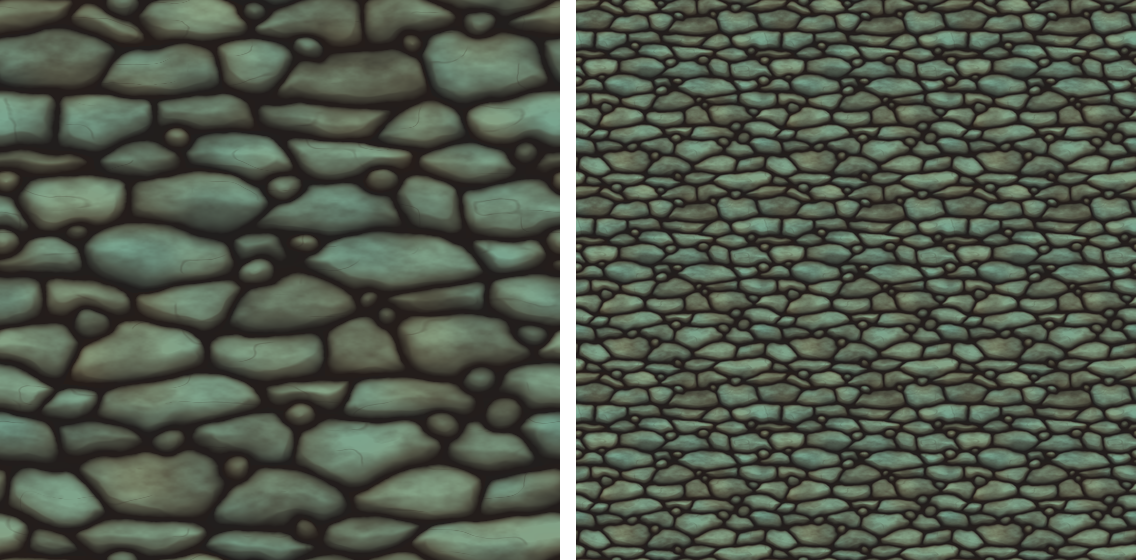
Left: one tile. Right: repeated 3 by 3.
A WebGL 2 fragment shader for this texture:

```glsl
#version 300 es
precision highp float;
// Dry-laid wall of long mossy green stones with pebbles wedged in the joints.
// Stones are cells of a staggered, weighted Voronoi diagram that wraps; pebbles
// sit on its corners. Edge distance and direction drive a painted top light.
uniform vec2 u_resolution;
out vec4 fragColor;

const vec2 GRID = vec2(5.0, 12.0);   // stones across and up; rows must be even
const float ROUNDING = 130.0;        // higher gives sharper stone corners

vec3 hash(vec2 c) {
  vec3 q = fract(c.xyx * vec3(0.1031, 0.1030, 0.0973));
  q += dot(q, q.yzx + 33.33);
  return fract((q.xxy + q.yzz) * q.zyx);
}

// Value noise that repeats after a whole number of lattice steps.
float noise(vec2 p, vec2 period, float seed) {
  p *= period;
  vec2 i = floor(p), f = fract(p);
  f = f * f * f * (f * (f * 6.0 - 15.0) + 10.0);
  vec2 lo = mod(i, period) + seed, hi = mod(i + 1.0, period) + seed;
  return mix(mix(hash(lo).x, hash(vec2(hi.x, lo.y)).x, f.x),
             mix(hash(vec2(lo.x, hi.y)).x, hash(hi).x, f.x), f.y);
}

float fbm(vec2 p, vec2 period, float seed) {
  float sum = 0.0, amp = 0.53;
  for (int i = 0; i < 4; i++) {
    sum += amp * noise(p, period, seed);
    period *= 2.0;
    seed += 17.0;
    amp *= 0.5;
  }
  return sum;
}

// Centre of a stone in grid units, and its weight.
vec3 site(vec2 cell) {
  vec3 h = hash(mod(cell, GRID) + 7.0);
  vec2 centre = cell + vec2(0.25 + 0.5 * mod(cell.y, 2.0), 0.5);
  return vec3(centre + (h.xy - 0.5) * vec2(0.66, 0.46), 0.5 * h.z);
}

// Meeting point of three neighbouring stones.
vec2 joint(vec2 cell) {
  vec3 a = site(cell), b = site(cell + vec2(1, 0));
  vec3 c = site(cell + vec2(mod(cell.y, 2.0), 1.0));
  vec2 u = b.xy - a.xy, v = c.xy - a.xy;
  float ru = 0.5 * (dot(u, u) - b.z + a.z), rv = 0.5 * (dot(v, v) - c.z + a.z);
  float det = max(u.x * v.y - u.y * v.x, 0.1);
  vec2 corner = vec2(ru * v.y - rv * u.y, rv * u.x - ru * v.x) / det;
  vec2 middle = (u + v) / 3.0;
  return a.xy + middle + clamp(corner - middle, -0.35, 0.35);
}

vec3 stoneRamp(float v) {
  vec3 low = mix(vec3(0.135, 0.115, 0.108), vec3(0.33, 0.35, 0.29), min(v * 2.0, 1.0));
  return mix(low, vec3(0.49, 0.61, 0.51), clamp(v * 2.0 - 1.0, 0.0, 1.1));
}

void main() {
  vec2 uv = gl_FragCoord.xy / u_resolution;
  vec2 p = uv + 0.026 * (vec2(noise(uv, vec2(7, 9), 3.0), noise(uv, vec2(8, 9), 41.0)) - 0.5)
              + 0.008 * (vec2(noise(uv, vec2(24), 5.0), noise(uv, vec2(22), 63.0)) - 0.5);
  vec2 q = p * GRID, home = floor(q);

  // Owning stone: smallest weighted distance.
  vec2 owner = home;
  float best = 1e3;
  for (int k = 0; k < 25; k++) {
    vec2 cell = home + vec2(k % 5 - 2, k / 5 - 2);
    vec3 s = site(cell);
    float power = dot(q - s.xy, q - s.xy) - s.z;
    if (power < best) { best = power; owner = cell; }
  }

  // Rounded edge distance and blended outward direction.
  vec3 own = site(owner);
  float total = 0.0;
  vec2 outward = vec2(0.0);
  for (int k = 0; k < 25; k++) {
    vec2 cell = home + vec2(k % 5 - 2, k / 5 - 2);
    if (cell == owner) continue;
    vec3 s = site(cell);
    vec2 slope = (s.xy - own.xy) * GRID;
    float gap = (dot(q - s.xy, q - s.xy) - s.z - best) / (2.0 * length(slope));
    float w = exp(-ROUNDING * gap);
    total += w;
    outward += w * normalize(slope);
  }
  vec3 id = hash(mod(owner, GRID) + 90.0);

  // Pebbles press into the stones around them.
  float pebble = 0.0;
  vec2 pebbleDir = vec2(0.0);
  for (int k = 0; k < 20; k++) {
    vec2 cell = home + vec2(k % 4 - 2, k / 4 - 2);
    vec3 h = hash(mod(cell, GRID) + 150.0);
    if (h.x > 0.45) continue;
    vec2 r = (q - joint(cell)) / GRID * vec2(0.85, 1.1);
    float inside = 0.017 + 0.014 * h.y - length(r);
    float w = exp(ROUNDING * min(inside, 0.0));
    total += w;
    outward -= w * r / (length(r) + 1e-4);
    if (inside > pebble) { pebble = inside; pebbleDir = r / (length(r) + 0.008); id = h.zyx; }
  }
  bool isPebble = pebble > 0.0;
  float edge = isPebble ? pebble : max(-log(total) / ROUNDING, 0.0);
  vec2 facing = isPebble ? pebbleDir : outward / total;

  // Brush strokes, a chipped lower facet and fine cracks.
  float seed = floor(id.x * 50.0);
  float brush = fbm(p, vec2(9, 20), seed);
  float grain = fbm(uv, vec2(40, 70), 11.0);
  float vein = abs(noise(p + 0.02 * brush, vec2(10, 26), seed + 31.0) - 0.5);
  float crack = (1.0 - smoothstep(0.0, 0.035, vein)) * smoothstep(0.5, 0.62, brush);
  float top = smoothstep(-0.6, 0.5, facing.y);
  float depth = max(edge - 0.0025 - 0.004 * (grain - 0.5), 0.0);
  float light = 1.0 - exp(-depth / mix(0.017, 0.0062, top));
  float chip = smoothstep(-0.003, 0.003, edge - 0.034 * brush + 0.003);
  light *= mix(mix(0.72, 1.0, chip), 1.0, top);

  float tone = (isPebble ? 0.72 : 0.84) + 0.2 * (id.y - 0.5) + 0.85 * (brush - 0.5);
  tone += 0.22 * (grain - 0.5) - 0.16 * crack;
  vec3 colour = stoneRamp(light * tone);

  // Brown and teal drift between stones and across each face.
  float warmth = (isPebble ? 0.5 : 0.0) + (id.z - 0.5) + 2.0 * (noise(p, vec2(8, 13), seed + 70.0) - 0.5);
  colour *= 1.0 + 0.06 * warmth * vec3(1.0, -0.25, -0.9);
  fragColor = vec4(colour, 1.0);
}
```
